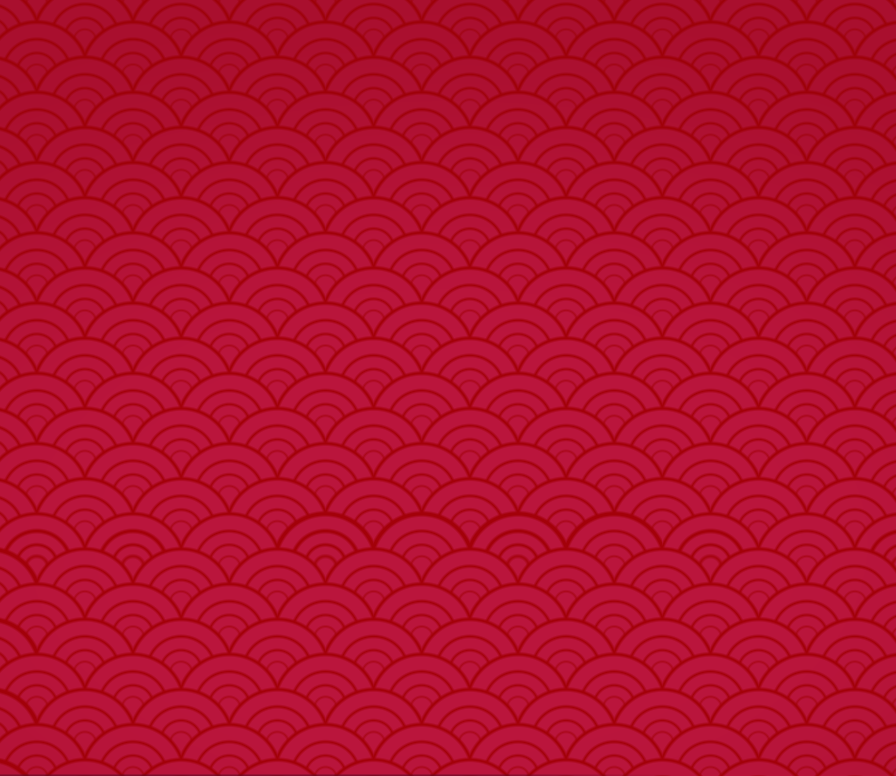
A WebGL 2 fragment shader for this pattern:

```glsl
#version 300 es
precision highp float;
// Overlapping wave scales: rows of discs, each row half a scale aside, painted
// from back to front with four soft ink arcs over a gently shaded red ground.
// One row and the left border carry some heavier arcs.
uniform vec2 u_resolution;
out vec4 fragColor;

const float ROW_STEP = 0.365;   // all lengths are in scale widths
const float RADIUS = 0.533;
const float FIRST_TOP = 2.724;  // crest height of row 0, the heavy row

// Half widths of the arcs, outermost first, for one scale.
vec4 arcHalfWidths(float row, float column) {
    bool heavyRow = row == 0.0;
    bool heavyCrest = heavyRow && column >= 3.0 && column <= 6.0;
    bool heavyBorder = row > 0.0 && mod(row, 2.0) == 1.0 && column == -1.0;
    bool heavyInner = heavyRow && (mod(column, 2.0) == 1.0 || column == 0.0);
    vec4 width = vec4(0.0168, 0.0132, 0.0114, 0.0075);
    if (heavyCrest || heavyBorder) width.x = 0.024;
    if (heavyInner) width.yzw += vec3(0.006, 0.003, 0.009);
    return width;
}

void main() {
    vec2 uv = gl_FragCoord.xy / u_resolution;
    float pixel = 8.063 / u_resolution.y;
    float soft = max(pixel, 0.026);
    vec2 p = gl_FragCoord.xy * pixel;

    // Red ground, darkening slightly towards the top
    float shade = smoothstep(0.25, 0.74, length((uv - vec2(0.5, 0.3)) * vec2(0.7, 1.0)));
    vec3 ground = mix(vec3(0.728, 0.082, 0.235), vec3(0.662, 0.058, 0.18), shade);
    vec3 ink = mix(vec3(0.638, 0.004, 0.035), vec3(0.615, 0.006, 0.035), shade);

    // Paint the rows that can reach this point, the nearest one last
    float frontRow = floor((FIRST_TOP - p.y) / ROW_STEP) + 1.0;
    vec3 color = ground;
    for (int i = 3; i >= 0; i--) {
        float row = frontRow - float(i);
        float x = p.x - 0.382 - 0.5 * mod(row, 2.0);
        float column = floor(x + 0.5);
        vec2 q = vec2(x - column, p.y - (FIRST_TOP - row * ROW_STEP - RADIUS));
        float dist = length(vec2(q.x, max(q.y, 0.0)));
        float innerDist = length(vec2(q.x, max(q.y + 0.022, 0.0)));

        vec4 halfWidth = arcHalfWidths(row, column);
        vec4 edge = abs(vec4(vec3(dist), innerDist) - vec4(RADIUS, 0.354, 0.211, 0.114)) - halfWidth;
        vec4 arcs = clamp(0.5 - edge / soft, 0.0, 1.0) * vec4(1.0, 1.0, 1.0, 0.8);
        float line = max(max(arcs.x, arcs.y), max(arcs.z, arcs.w));
        // The disc ends inside its crest line, which is blended on its own
        float cover = dist < RADIUS ? 1.0 : arcs.x;
        vec3 scale = dist < RADIUS ? mix(ground, ink, line) : ink;
        color = mix(color, scale, cover);
    }

    // Thin dark rim along the bottom, fading to the right
    float rim = (1.0 - smoothstep(0.001, 0.003, uv.y)) * (1.0 - smoothstep(0.5, 0.8, uv.x));
    color = mix(color, vec3(0.36, 0.04, 0.14), 0.6 * rim);
    fragColor = vec4(color, 1.0);
}
```
